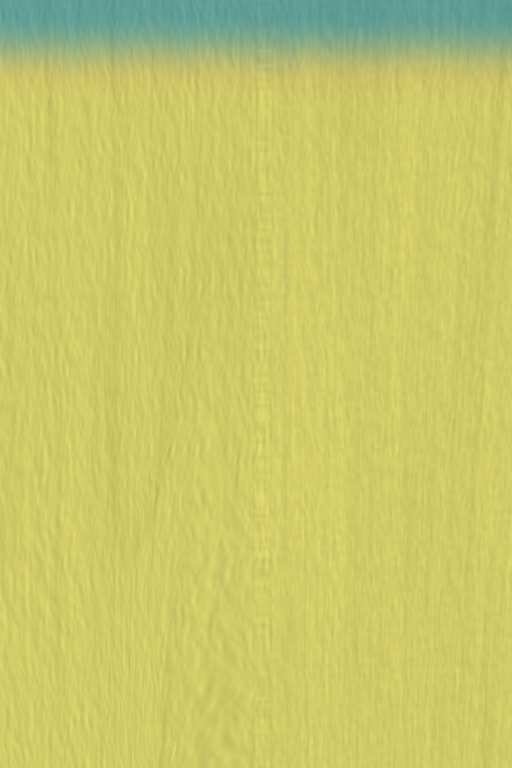
Write a WebGL 2 fragment shader that draws this texture.

```glsl
#version 300 es
precision highp float;

uniform vec2 u_resolution;
out vec4 fragColor;

const vec3 WOOD = vec3(0.808, 0.787, 0.402);
const vec3 GOLD = vec3(0.800, 0.755, 0.405);
const vec3 TEAL = vec3(0.375, 0.618, 0.585);
const float BAND_START = 0.892;
const float BAND_END = 0.982;
const float SEAM_X = 0.343;
const float SEAM_HALF_WIDTH = 0.011;
const vec2 ARCH_TIP = vec2(0.163, 0.255);
const float FIBRE_DEPTH = 0.058;
const float STREAK_DEPTH = 0.050;
const float LINE_DEPTH = 0.030;
const float CLOUD_DEPTH = 0.030;

float hash(vec2 cell) {
    uvec2 q = uvec2(ivec2(cell)) * uvec2(1597334673u, 3812015801u);
    uint n = (q.x ^ q.y) * 1597334673u;
    n = (n ^ (n >> 15)) * 2246822519u;
    return float((n ^ (n >> 13)) >> 8) / 16777216.0;
}

float noise(vec2 p) {
    vec2 cell = floor(p);
    vec2 f = fract(p);
    f = f * f * (3.0 - 2.0 * f);
    float low = mix(hash(cell), hash(cell + vec2(1, 0)), f.x);
    float high = mix(hash(cell + vec2(0, 1)), hash(cell + vec2(1, 1)), f.x);
    return mix(low, high, f.y);
}

// Sideways coordinate that stays constant along each growth line.
float grainCoord(vec2 p) {
    float drop = 1.0 - p.y;
    float middle = smoothstep(0.12, 0.22, p.x) * (1.0 - smoothstep(0.23, 0.34, p.x));
    float right = smoothstep(0.36, 0.68, p.x);
    float wobble = 0.006 * (noise(vec2(p.x * 5.0, p.y * 4.0)) - 0.5);
    return p.x + 0.05 * middle * drop * drop + 0.085 * right * drop + wobble;
}

// Short embossed fibres, lit from one side.
float fibres(vec2 p) {
    float sway = 0.006 * noise(vec2(p.x * 30.0, p.y * 28.0));
    vec2 q = vec2(p.x + sway, p.y);
    vec2 coarse = q * vec2(200.0, 48.0);
    vec2 fine = q * vec2(330.0, 105.0) + 37.0;
    float relief = noise(coarse) - noise(coarse + vec2(0.8, 0.25));
    return relief + 0.75 * (noise(fine) - noise(fine + vec2(0.9, 0.3)));
}

// Long streaks of several widths.
float streaks(float u, float y) {
    float broad = noise(vec2(u * 38.0, y * 1.2)) - 0.5;
    float medium = noise(vec2(u * 105.0 + 11.0, y * 2.6)) - 0.5;
    float thin = noise(vec2(u * 240.0 + 53.0, y * 6.0)) - 0.5;
    return 0.35 * broad + 0.5 * medium + 0.6 * thin;
}

// Thin growth lines with a soft shadow on one side.
float growthLines(float u, float y) {
    float phase = u * 27.0 + 1.3 * noise(vec2(u * 9.0, y * 0.6));
    float id = floor(phase);
    float offset = fract(phase) - 0.3 - 0.4 * hash(vec2(id, 7.0));
    float shadow = exp(-abs(offset) * (offset > 0.0 ? 7.0 : 22.0));
    float presence = smoothstep(0.25, 0.75, noise(vec2(id * 3.7, y * 2.2)));
    return shadow * presence;
}

// Pointed arch with one steep and one spreading arm.
float arch(vec2 p) {
    float rise = max(p.y - ARCH_TIP.y, 0.0);
    float reach = 1.0 - exp(-rise / 0.18);
    float rightArm = p.x - ARCH_TIP.x - 0.10 * reach;
    float leftArm = ARCH_TIP.x - 0.035 * reach - p.x;
    float d = max(rightArm, leftArm);
    float edge = exp(-abs(d) * (d > 0.0 ? 240.0 : 80.0));
    return edge * smoothstep(-0.01, 0.03, p.y - ARCH_TIP.y) * (1.0 - smoothstep(0.5, 0.75, p.y));
}

// Pale seam with fine rungs and dark rims.
float seam(vec2 p) {
    float d = p.x - SEAM_X - 0.005 * (noise(vec2(p.y * 4.0, 3.0)) - 0.5);
    float inside = 1.0 - smoothstep(SEAM_HALF_WIDTH - 0.003, SEAM_HALF_WIDTH + 0.002, abs(d));
    float rungs = noise(vec2(d * 32.0, p.y * 210.0)) - 0.5;
    float rims = exp(-abs(abs(d) - SEAM_HALF_WIDTH) * 900.0) + 0.8 * exp(-abs(d - 0.003) * 1000.0);
    float strength = 0.45 + 0.55 * noise(vec2(19.0, p.y * 7.0));
    return strength * (inside * (0.014 + 0.065 * rungs) - 0.045 * rims);
}

void main() {
    vec2 p = gl_FragCoord.xy / u_resolution.y;
    float u = grainCoord(p);
    float rightSide = smoothstep(SEAM_X - 0.005, SEAM_X + 0.02, p.x);

    // Surface relief
    float shade = 1.0 + FIBRE_DEPTH * mix(1.0, 0.72, rightSide) * fibres(vec2(u, p.y));
    shade += STREAK_DEPTH * mix(0.65, 1.0, rightSide) * streaks(u, p.y);
    shade -= LINE_DEPTH * (growthLines(u, p.y) - 0.2);
    shade -= 0.035 * arch(p);
    float speckle = noise(p * vec2(190.0, 150.0)) - 0.5;
    shade += 0.035 * rightSide * speckle;
    shade += CLOUD_DEPTH * (noise(p * vec2(7.0, 3.0) + 5.0) - 0.5);
    shade += seam(p);

    // Coloured band at the top
    float edge = p.y + 0.006 * (noise(vec2(u * 45.0, p.y * 9.0)) - 0.5);
    float band = smoothstep(BAND_START, BAND_END, edge);
    vec3 wood = mix(WOOD, GOLD, smoothstep(BAND_START - 0.03, BAND_START + 0.02, p.y));
    fragColor = vec4(mix(wood, TEAL, band) * shade, 1.0);
}
```
